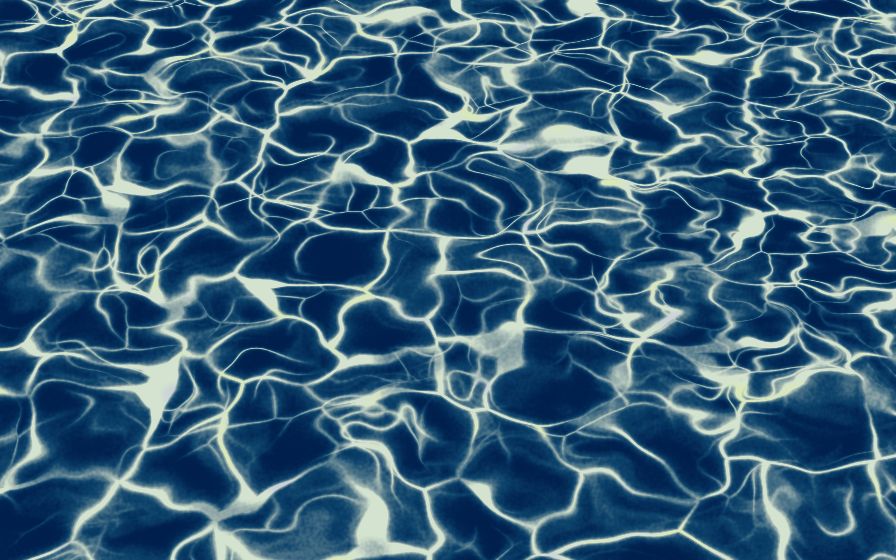
Reproduce this texture procedurally as a WebGL 1 fragment shader.

```glsl
precision highp float;
// Sunlit pool water: a net of bright caustic strands over deep blue.
// Cell borders are bent by gradient noise on a receding plane, then
// mixed with finer strands, curled filaments and haze into one light value.

uniform vec2 u_resolution;

#define DENSITY vec2(5.0, 6.6)   // cells per canvas height, at the near edge
#define RECEDE 0.38              // shrinking of cells toward the top
#define BEND 0.62                // large curves of the strands
#define WOBBLE 0.20              // small curves of the strands
#define CORE 0.068               // width of the bright strand
#define GLOW 0.15                // width of the soft edge around it
#define POOLING 0.17             // swelling of strands into flat patches
#define HAZE 0.24                // faint light inside the cells
#define GRAIN 0.10               // fine mottling

vec2 hash2(vec2 p) {
  vec3 a = fract(p.xyx * vec3(0.1031, 0.1030, 0.0973));
  a += dot(a, a.yzx + 33.33);
  return fract((a.xx + a.yz) * a.zy);
}

float corner(vec2 cell, vec2 offset) {
  float angle = 6.2832 * hash2(cell).x;
  return dot(vec2(cos(angle), sin(angle)), offset);
}

// Gradient noise, about -0.7 to 0.7
float noise(vec2 p) {
  vec2 i = floor(p), f = fract(p);
  vec2 u = f * f * f * (f * (f * 6.0 - 15.0) + 10.0);
  vec2 e = vec2(1.0, 0.0);
  return mix(mix(corner(i, f), corner(i + e, f - e), u.x),
             mix(corner(i + e.yx, f - e.yx), corner(i + 1.0, f - 1.0), u.x), u.y);
}

vec2 noise2(vec2 p) {
  return vec2(noise(p), noise(p + vec2(37.2, 17.7)));
}

// Gap between the two nearest cell points: zero along the borders
float borderGap(vec2 p) {
  vec2 i = floor(p), f = fract(p);
  float near = 8.0, next = 8.0;
  for (int y = -1; y <= 1; y++) {
    for (int x = -1; x <= 1; x++) {
      vec2 g = vec2(float(x), float(y));
      float d = length(g + 0.08 + 0.84 * hash2(i + g) - f);
      next = min(next, max(near, d));
      near = min(near, d);
    }
  }
  return next - near;
}

// Bright core with a soft halo
float strand(float gap, float core, float glow) {
  return 0.55 * exp(-gap / glow) + 0.55 * exp(-gap * gap / (core * core));
}

vec3 waterColor(float light) {
  vec3 c = mix(vec3(0.00, 0.12, 0.30), vec3(0.04, 0.25, 0.41), smoothstep(0.0, 0.24, light));
  c = mix(c, vec3(0.29, 0.45, 0.53), smoothstep(0.20, 0.48, light));
  c = mix(c, vec3(0.57, 0.66, 0.66), smoothstep(0.45, 0.70, light));
  return mix(c, vec3(0.83, 0.89, 0.81), smoothstep(0.66, 0.95, light));
}

void main() {
  vec2 uv = gl_FragCoord.xy / u_resolution.y;
  float centre = 0.5 * u_resolution.x / u_resolution.y;

  // Receding water plane
  vec2 q = vec2(uv.x - centre, uv.y) / (1.0 - RECEDE * uv.y) * DENSITY + 20.0;

  // Bending, with a choppy patch at the right
  vec2 fromChop = (uv - vec2(centre * 1.75, 0.55)) / vec2(0.36, 0.32);
  float chop = exp(-dot(fromChop, fromChop));
  vec2 bent = q + BEND * noise2(q * 0.85) + WOBBLE * noise2(q * 2.1 + 9.0);
  bent += chop * 0.30 * noise2(q * vec2(2.4, 3.6));

  // Main net, swollen in places
  float pooled = smoothstep(0.12, 0.46, noise(q * 0.9 + 41.0));
  float gap = max(borderGap(bent) - POOLING * pooled, 0.0);
  float power = mix(0.5, 1.05, smoothstep(-0.35, 0.15, noise(q * 1.2 + 63.0)));
  float net = power * strand(gap, CORE, GLOW);

  // Finer net and curled filaments, in patches
  vec2 fine = bent * 1.55 + 0.5 * noise2(q * 1.4 + 5.0) + 11.3;
  float finePatch = smoothstep(-0.15, 0.40, noise(q * 0.8 + 77.0) + 0.25 * chop);
  float fineNet = 0.75 * finePatch * strand(borderGap(fine), CORE, GLOW * 0.8);
  float curlPatch = smoothstep(-0.05, 0.40, noise(q * 0.7 + 91.0) + 0.15 * uv.y);
  float curl = 0.8 * curlPatch * strand(abs(noise(bent * 1.3 + 30.0)), 0.035, 0.06);

  // Cloudy light with thin folds
  vec2 drift = bent + 0.4 * noise2(bent * 1.7);
  float cloud = smoothstep(-0.15, 0.55, noise(drift * 1.1 + 55.0));
  float folds = 1.0 - smoothstep(0.0, 0.35, abs(noise(drift * vec2(2.2, 3.4))));
  float haze = HAZE * cloud * (0.6 + 0.9 * folds);

  // Layers add like overlapping light
  float light = 1.0 - (1.0 - min(net, 1.0)) * (1.0 - min(fineNet, 0.9))
                    * (1.0 - min(curl, 0.9)) * (1.0 - haze);
  float mottle = noise(uv * 150.0) + 0.6 * noise(uv * 75.0 + 8.0);
  light += GRAIN * mottle * (0.25 + 2.5 * light * (1.0 - light));
  vec3 color = waterColor(clamp(light, 0.0, 1.0));

  // Pale yellow and violet glints on the brightest patches
  float tint = noise(q * 1.6 + 23.0);
  float bright = smoothstep(0.7, 1.0, light);
  color += bright * smoothstep(0.15, 0.45, tint) * vec3(0.02, 0.02, -0.09);
  color += bright * smoothstep(0.32, 0.5, -tint) * vec3(-0.04, -0.07, 0.05);
  gl_FragColor = vec4(color, 1.0);
}
```
